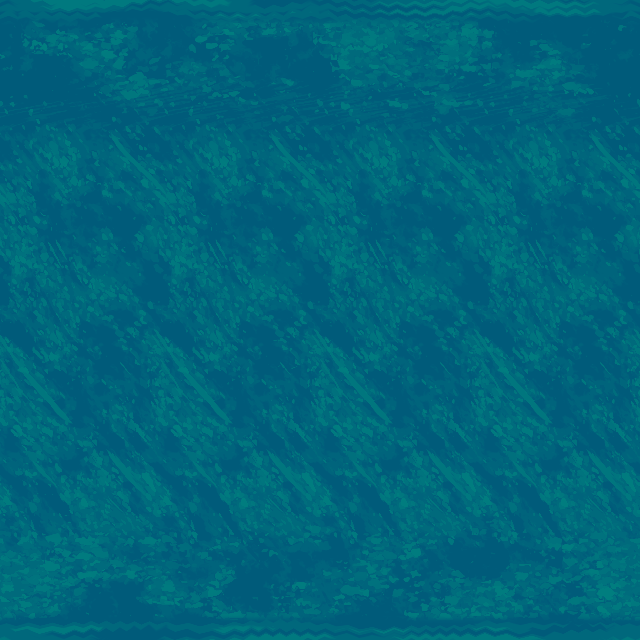
Write a Shadertoy shader that draws this texture.

```glsl
#define DEEP vec3(0.0, 0.357, 0.48)
#define BRIGHT vec3(0.0, 0.497, 0.50)
#define REPEATS 4.0
#define SLANT 0.78
#define DAB_SLANT 0.4
#define COVERAGE 0.85
#define HAZE 0.24
#define NICKS 0.6
#define RIPPLE_HEIGHT 0.012

float hash(vec2 p) {
    return fract(sin(dot(p, vec2(127.1, 311.7))) * 43758.5453);
}

// Wraps a cell horizontally so the pattern repeats "tiles" times
vec2 wrapCell(vec2 cell, vec2 freq, float tiles) {
    return vec2(floor(mod(cell.x + 0.5, freq.x / tiles)), cell.y) + freq * 1.7;
}

float noise(vec2 p, vec2 freq, float tiles) {
    vec2 g = p * freq, i = floor(g), f = g - i;
    f = f * f * (3.0 - 2.0 * f);
    float a = hash(wrapCell(i, freq, tiles));
    float b = hash(wrapCell(i + vec2(1, 0), freq, tiles));
    float c = hash(wrapCell(i + vec2(0, 1), freq, tiles));
    float d = hash(wrapCell(i + vec2(1, 1), freq, tiles));
    return mix(mix(a, b, f.x), mix(c, d, f.x), f.y);
}

float fbm(vec2 p, vec2 freq, float tiles) {
    float sum = 0.0, amp = 0.5;
    for (int k = 0; k < 4; k++) {
        sum += amp * noise(p, freq, tiles);
        freq *= 2.0;
        amp *= 0.5;
    }
    return sum / 0.9375;
}

// Scattered paint dabs; density controls how many survive and their tone
float dabs(vec2 p, vec2 freq, float tiles, float density) {
    vec2 g = p * freq, base = floor(g);
    float soft = 0.33 * freq.y / iResolution.y + 0.01;
    float tone = 0.0;
    for (int y = -1; y <= 1; y++)
    for (int x = -1; x <= 1; x++) {
        vec2 cell = base + vec2(x, y);
        vec2 id = wrapCell(cell, freq, tiles);
        vec2 jitter = vec2(hash(id + 3.1), hash(id + 7.7));
        vec2 d = g - cell - 0.1 - 0.8 * jitter;
        d.x += 0.8 * (hash(id + 41.7) - 0.5) * d.y;
        float pick = hash(id + 13.3);
        float alive = smoothstep(pick - 0.02, pick + 0.04, density * COVERAGE);
        float radius = mix(0.24, 0.54, hash(id + 19.9)) * alive;
        float h = hash(id + 29.3);
        float shade = mix(0.25, 1.05, 0.7 * h + 0.3 * density);
        float cover = smoothstep(radius + soft, radius - soft, length(d));
        tone = max(tone, shade * cover * step(0.05, alive));
    }
    return tone;
}

void mainImage(out vec4 fragColor, in vec2 fragCoord) {
    vec2 p = fragCoord / iResolution.xy;
    float v = abs(p.y - 0.5);
    float outer = smoothstep(0.29, 0.38, v);
    float rim = smoothstep(0.46, 0.475, v);
    float lull = exp(-pow((p.y - 0.825) / 0.05, 2.0));

    // Slanted, gently bent coordinates for the middle
    vec2 bend = vec2(noise(p, vec2(8, 6), REPEATS), noise(p, vec2(12, 7), REPEATS)) - 0.5;
    vec2 rough = vec2(noise(p, vec2(192, 180), REPEATS), noise(p, vec2(200, 172), REPEATS)) - 0.5;
    vec2 q = vec2(p.x + SLANT * p.y, p.y) + 0.06 * bend;
    vec2 lumpy = vec2(p.x + DAB_SLANT * p.y, p.y) + 0.03 * bend + 0.005 * rough;
    vec2 flatLumpy = p + vec2(0.012, 0.006) * rough;

    // Patch density: slanted clouds with broken fissures, level clouds outside
    float cloud = 0.4 * fbm(lumpy, vec2(12, 9), REPEATS) + 0.3 * fbm(q, vec2(32, 9), REPEATS)
                + 0.3 * noise(lumpy, vec2(48, 38), REPEATS);
    float fissure = smoothstep(0.3, 0.12, noise(q, vec2(92, 17), REPEATS));
    fissure *= smoothstep(0.35, 0.65, noise(q, vec2(20, 11), REPEATS));
    float level = fbm(p + 0.04 * bend, vec2(7, 14), 1.0);
    level += 0.28 * (noise(p, vec2(20, 3), 1.0) - 0.5);
    float inner = smoothstep(0.37, 0.64, cloud) * (1.0 - fissure) * (1.0 - 0.7 * lull);
    float border = smoothstep(0.36, 0.58, level) * (1.0 - 0.5 * lull);

    // Mottled underpainting in two steps
    float grain = fbm(mix(lumpy, flatLumpy, outer), vec2(72, 60), REPEATS);
    float wash = mix(cloud, level, outer) * 0.6 + grain * 0.4 - 0.05 * lull - 0.08 * fissure;
    float tone = HAZE * smoothstep(0.425, 0.49, wash) + 0.17 * smoothstep(0.55, 0.59, wash);

    // Small dark nicks in the wash
    tone *= 1.0 - NICKS * smoothstep(0.1, 0.4, dabs(lumpy + 0.37, vec2(136, 96), REPEATS, 0.35));

    // Slanted dabs, from large to small
    float slanted = mix(0.07, 1.0, inner) * (1.0 - outer);
    tone = max(tone, dabs(lumpy, vec2(84, 62), REPEATS, slanted * 0.65));
    tone = max(tone, dabs(lumpy, vec2(120, 86), REPEATS, slanted * 0.7));
    tone = max(tone, dabs(lumpy, vec2(176, 124), REPEATS, slanted * 0.65));

    // Flattened dabs
    float flattened = mix(0.06, 1.0, border) * outer * (1.0 - rim);
    tone = max(tone, dabs(flatLumpy, vec2(40, 72), 1.0, flattened * 0.75));
    tone = max(tone, dabs(flatLumpy, vec2(64, 100), 1.0, flattened * 0.75));
    tone = max(tone, dabs(flatLumpy, vec2(104, 136), 1.0, flattened * 0.5));

    // Thin, short diagonal scratches
    float scratch = noise(q + 0.002 * rough, vec2(176, 20), REPEATS) * noise(q, vec2(36, 12), REPEATS);
    tone = max(tone, 0.75 * smoothstep(0.62, 0.68, scratch) * (1.0 - outer));

    // Rippled bands along the top and bottom
    float zigzag = abs(fract(p.x * 36.0 + 3.0 * bend.x) - 0.5) * RIPPLE_HEIGHT;
    vec2 r = vec2(p.x, p.y + zigzag + 0.012 * bend.y);
    float ripple = 0.55 * fbm(r, vec2(5, 60), 1.0) + 0.45 * noise(r, vec2(9, 150), 1.0);
    ripple += 0.06 * smoothstep(0.972, 0.99, p.y);
    ripple -= 0.1 * exp(-pow((v - 0.47) / 0.01, 2.0));
    float bands = 0.35 * smoothstep(0.42, 0.47, ripple) + 0.5 * smoothstep(0.57, 0.62, ripple);
    tone = mix(tone, bands, rim);

    fragColor = vec4(mix(DEEP, BRIGHT, clamp(tone, 0.0, 1.0)), 1.0);
}
```
